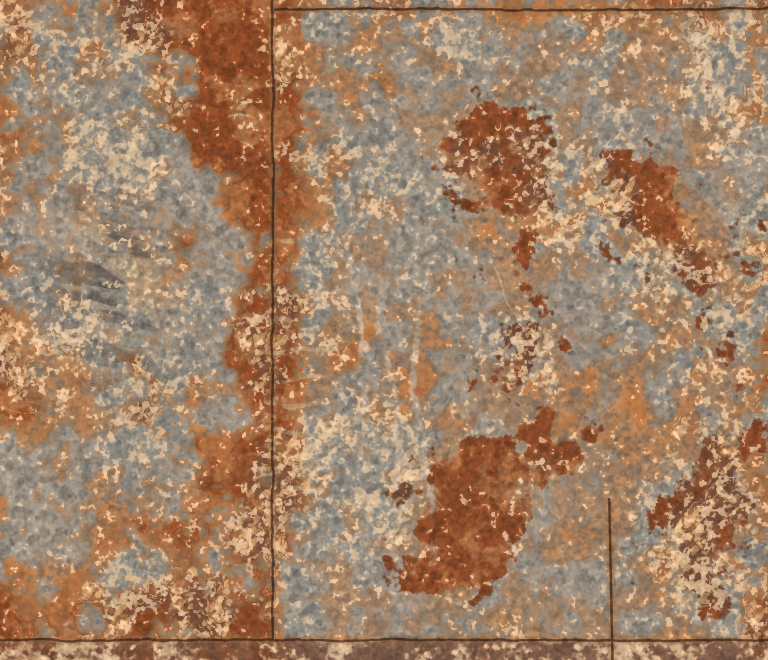
Give the GLSL for this texture, as a Shadertoy shader.

```glsl
// Two weathered steel sheets: mottled grey-tan paint eaten by rust, with pale
// flakes, scratches, drips and seams. Layered cellular noise drives the wear;
// distance functions place the large rust patches and the joints.
#define GREY  vec3(0.63, 0.585, 0.53)
#define TAN   vec3(0.60, 0.48, 0.375)
#define OCHRE vec3(0.67, 0.46, 0.29)
#define BROWN vec3(0.50, 0.32, 0.235)
#define RUST  vec3(0.57, 0.295, 0.155)
#define PALE  vec3(0.78, 0.67, 0.54)
#define SEAM_X 0.413
#define FLOOR_Y 0.03
#define GRAIN 0.32
#define SCRATCHES 40

float hash(vec2 p) {
  vec3 q = fract(p.xyx * 0.1031);
  q += dot(q, q.yzx + 33.33);
  return fract((q.x + q.y) * q.z);
}

// Smooth step that also runs downwards
float ramp(float a, float b, float x) {
  float t = clamp((x - a) / (b - a), 0.0, 1.0);
  return t * t * (3.0 - 2.0 * t);
}

// x: blended cell value, y: distance to the nearest cell point
vec2 cells(vec2 p) {
  vec2 id = floor(p), f = fract(p);
  float sum = 0.0, weights = 0.0, nearest = 9.0;
  for (int k = 0; k < 9; k++) {
    vec2 o = vec2(k % 3 - 1, k / 3 - 1), c = id + o;
    vec2 r = o + vec2(hash(c), hash(c + 57.0)) - f;
    float d = dot(r, r), w = exp(-6.0 * d);
    sum += w * hash(c + 131.0);
    weights += w;
    nearest = min(nearest, d);
  }
  return vec2(sum / weights, sqrt(nearest));
}

// Octaves of cell values, centred on zero
float layered(vec2 p, int octaves) {
  float sum = 0.0, amp = 1.0;
  for (int i = 0; i < octaves; i++) {
    sum += amp * (cells(p).x - 0.5);
    p = mat2(0.8, 0.6, -0.6, 0.8) * p * 2.05 + 17.0;
    amp *= 0.6;
  }
  return sum;
}

float capsule(vec2 p, float ax, float ay, float bx, float by, float r) {
  vec2 pa = p - vec2(ax, ay), ba = vec2(bx - ax, by - ay);
  return length(pa - ba * clamp(dot(pa, ba) / dot(ba, ba), 0.0, 1.0)) - r;
}

float blob(vec2 p, float x, float y, float w, float h) {
  vec2 q = (p - vec2(x, y)) / vec2(w, h);
  return exp(-dot(q, q));
}

// Large rust patches of the right sheet
float patches(vec2 p) {
  float d = capsule(p, 0.745, 0.79, 0.79, 0.69, 0.045);
  d = min(d, capsule(p, 0.98, 0.7, 1.08, 0.59, 0.045));
  d = min(d, capsule(p, 1.03, 0.54, 1.12, 0.42, 0.012));
  d = min(d, capsule(p, 0.775, 0.6, 0.82, 0.52, 0.012));
  d = min(d, capsule(p, 0.81, 0.5, 0.77, 0.42, 0.026));
  d = min(d, capsule(p, 0.84, 0.36, 0.98, 0.32, 0.036));
  d = min(d, capsule(p, 0.7, 0.28, 0.7, 0.13, 0.046));
  return min(d, capsule(p, 1.09, 0.31, 1.05, 0.13, 0.062));
}

// Short bent strokes; the first ones line up beside the vertical seam
float scratches(vec2 p, float px) {
  float mask = 0.0;
  for (int i = 0; i < SCRATCHES; i++) {
    float k = float(i), a = hash(vec2(k, 7)), b = hash(vec2(k, 38)), c = hash(vec2(k, 70));
    bool beside = i < 10;
    vec2 mid = beside ? vec2(SEAM_X + 0.015 + 0.05 * a, 0.26 + 0.042 * k)
                      : vec2(0.02 + 0.8 * a * a, 0.2 + 0.7 * b);
    float tilt = beside ? 0.4 * b - 0.15 : mid.x < SEAM_X ? 1.6 * c - 0.8 : 1.75 + 0.4 * c;
    vec2 q = mat2(cos(tilt), -sin(tilt), sin(tilt), cos(tilt)) * (p - mid);
    q.y += (b - 0.5) * 9.0 * q.x * q.x + 0.002 * sin(q.x * 90.0 + k);
    float len = 0.02 + 0.055 * c, width = beside ? 0.0035 : 0.0006 + 0.0016 * b * b;
    float line = ramp(width + px, width - px, abs(q.y)) * ramp(len, len * 0.5, abs(q.x));
    mask = max(mask, line * (0.4 + 0.6 * a));
  }
  return mask;
}

void mainImage(out vec4 fragColor, in vec2 fragCoord) {
  float px = 1.0 / iResolution.y;
  vec2 p = fragCoord * px;
  float side = iResolution.x * px - p.x, dx = p.x - SEAM_X;
  float broad = layered(p * 6.0, 5), mottle = layered(p * 26.0 + 40.0, 4);
  float fine = layered(p * 115.0 + 9.0, 2), cluster = layered(p * 8.0 + 80.0, 4);
  float sheet = ramp(-px, px, dx);

  // Wear: rust gathers along the borders, paint survives inside
  float left = 0.07 + 0.38 * ramp(0.22, 0.37, p.x + 0.15 * broad)
    + 0.28 * ramp(0.13, 0.04, p.y) + 0.15 * ramp(0.07, 0.0, p.x)
    - 0.32 * blob(p, 0.19, 0.5, 0.13, 0.22) - 0.25 * blob(p, 0.2, 0.88, 0.16, 0.07);
  float main = -0.13 + 0.5 * ramp(0.075, 0.01, dx) + 0.32 * ramp(0.06, 0.0, side)
    + 0.3 * ramp(0.92, 1.0, p.y) + 0.28 * blob(p, 0.9, 0.68, 0.13, 0.09);
  float wear = mix(left, main, sheet) + 0.5 * broad + 0.4 * mottle + 0.2 * fine;
  float blot = patches(p) + 0.09 * broad + 0.05 * mottle + 0.012 * fine;
  float rusted = max(ramp(0.23, 0.38, wear), ramp(0.008, -0.006, blot) * sheet);

  // Paint, ochre bloom, solid rust
  vec3 col = mix(GREY, TAN, ramp(-0.16, 0.14, mottle + 0.4 * broad + 0.3 * fine));
  col = mix(col, vec3(0.6, 0.6, 0.57), 0.6 * ramp(0.08, 0.3, cluster - 0.5 * mottle));
  col = mix(col, OCHRE, 0.85 * ramp(0.06, 0.24, wear));
  vec3 rust = mix(RUST, BROWN, ramp(-0.1, 0.18, cluster + 0.4 * mottle));
  rust = mix(rust, OCHRE, 0.6 * ramp(0.08, 0.3, mottle - 0.4 * cluster));
  col = mix(col, rust, 0.94 * rusted);

  // Pale smear with dark streaks on the left, drips on the right
  float streak = layered(p * vec2(11, 45) + vec2(0.0, 12.0 * p.x), 3);
  float smear = blob(p, 0.17, 0.58, 0.09, 0.14);
  col = mix(col, PALE * 0.92, 0.75 * smear * ramp(-0.15, 0.2, streak + 0.3 * mottle));
  col = mix(col, vec3(0.36, 0.33, 0.31), 0.7 * smear * ramp(-0.13, -0.35, streak));
  for (float k = 0.0; k < 3.0; k++) {
    float path = 0.57 + 0.045 * k - 0.05 * p.y + 0.009 * sin(p.y * 17.0 + k * 2.0);
    float drip = ramp(0.008, 0.002, abs(p.x - path + 0.012 * mottle));
    drip *= ramp(0.26, 0.14, abs(p.y - 0.42 + 0.05 * k)) * ramp(-0.25, 0.1, mottle);
    col = mix(col, vec3(0.73, 0.69, 0.63), 0.65 * drip);
  }

  // Flakes and scratches
  float flake = ramp(0.42, 0.2, cells(p * 75.0 + 2.0 * mottle).y - 0.25 * mottle);
  float edge = ramp(0.06, 0.0, min(abs(dx), side));
  flake *= ramp(0.1, 0.27, cluster + 0.1 * edge + 0.08 * rusted + 0.2 * mottle);
  col = mix(col, mix(PALE, vec3(0.84, 0.62, 0.38), 0.6 * rusted), 0.8 * flake);
  col = mix(col, PALE, 0.75 * ramp(0.27, 0.42, fine + 0.5 * cluster));
  col = mix(col, PALE, 0.75 * scratches(p, px) * ramp(-0.3, 0.05, mottle + 0.4 * fine));

  // Bottom rail, seams and slit
  vec3 railCol = mix(BROWN, PALE, ramp(-0.2, 0.25, mottle + 0.5 * fine));
  col = mix(col, railCol, 0.75 * ramp(FLOOR_Y + px, FLOOR_Y - px, p.y));
  float wobble = 0.003 * mottle;
  float seam = min(abs(dx + wobble) + step(p.y, FLOOR_Y), abs(p.y - FLOOR_Y + wobble));
  seam = min(seam, abs(p.y - 0.986 + wobble) + 1.0 - sheet);
  seam = min(seam, abs(p.x - 0.928 + 0.02 * p.y) + step(0.245, p.y));
  col = mix(col, OCHRE * 0.9, 0.5 * ramp(0.009, 0.003, seam));
  col = mix(col, vec3(0.23, 0.14, 0.1), 0.75 * ramp(0.003, 0.0008, seam));

  col *= 1.0 + GRAIN * (fine + 0.5 * mottle);
  fragColor = vec4(clamp(col, 0.0, 1.0), 1.0);
}
```
